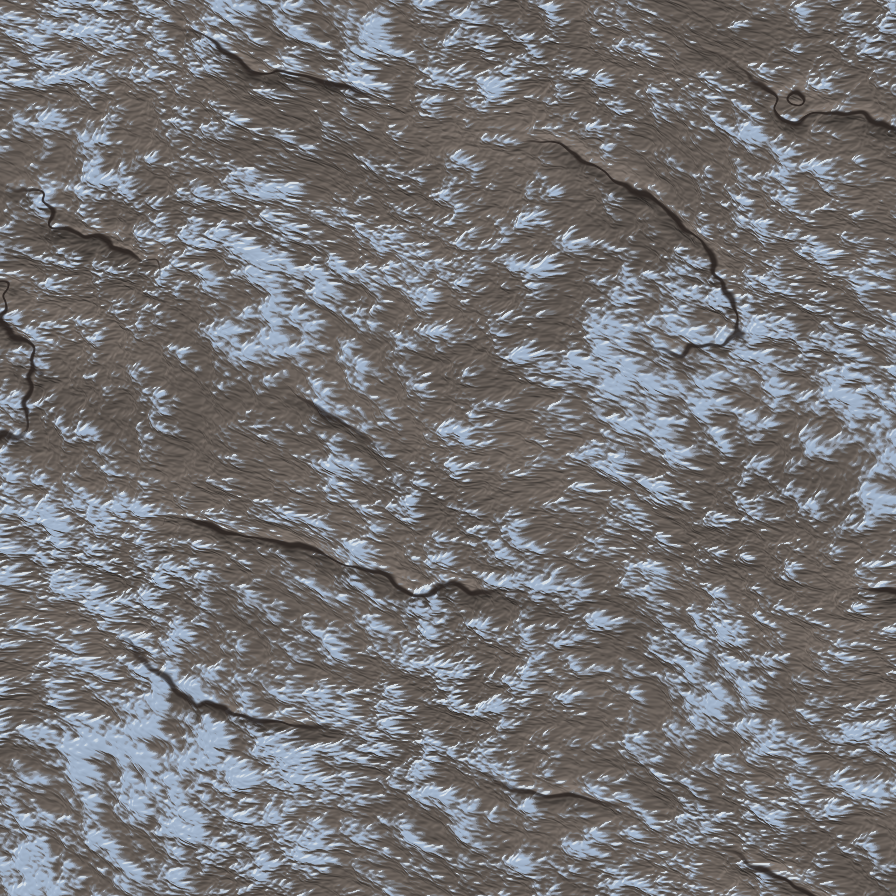
Give the GLSL for this texture, as a WebGL 1 fragment shader.

```glsl
precision highp float;
// Wet, folded mud that mirrors a pale sky in small broken, glossy flecks.
// Curled, stretched gradient noise gives the relief; a wetness field decides where
// the film shines, and zero lines of a slow noise field become creased folds.
uniform vec2 u_resolution;

const vec3 CREASE = vec3(0.16, 0.135, 0.125);
const vec3 MUD    = vec3(0.392, 0.360, 0.337);
const vec3 SHEEN  = vec3(0.46, 0.465, 0.48);
const vec3 HAZE   = vec3(0.55, 0.57, 0.61);
const vec3 SKY    = vec3(0.63, 0.70, 0.79);
const vec3 GLINT  = vec3(0.85, 0.88, 0.90);

const float GRAIN_ANGLE = 0.38;              // grain falls to the right
const vec2  GRAIN_SCALE = vec2(21.0, 34.0);  // base cells along, across grain
const float GRAIN_GAIN  = 0.72;
const float GRAIN_CURL  = 0.6;
const float SLOPE_UNIT  = 110.0;             // typical steepness of the grain
const vec2  LIGHT       = vec2(-0.3, 0.954);
const float RELIEF      = 0.15;
const float DRYNESS     = 0.25;              // higher leaves less shining film
const float FOLD_WIDTH  = 0.0055;
const vec2  POOL_CENTER = vec2(0.15, 0.19);
const vec2  RUNNEL_LOW  = vec2(0.56, 0.22);
const vec2  RUNNEL_HIGH = vec2(0.78, 0.66);

float hash(vec2 cell) {
  vec3 q = fract(cell.xyx * 0.1031);
  q += dot(q, q.yzx + 33.33);
  return fract((q.x + q.y) * q.z);
}

float cornerSlope(vec2 cell, vec2 offset) {
  float angle = 6.28318 * hash(cell);
  return dot(vec2(cos(angle), sin(angle)), offset);
}

// Gradient noise, roughly -0.7 to 0.7
float noise(vec2 p) {
  vec2 i = floor(p), f = p - i, x = vec2(1.0, 0.0);
  vec2 u = f * f * f * (f * (f * 6.0 - 15.0) + 10.0);
  float low  = mix(cornerSlope(i, f), cornerSlope(i + x, f - x), u.x);
  float high = mix(cornerSlope(i + x.yx, f - x.yx), cornerSlope(i + 1.0, f - 1.0), u.x);
  return mix(low, high, u.y);
}

// Rotates into the grain and bends it slowly
vec2 grainSpace(vec2 p) {
  p += 0.05 * vec2(noise(p * 4.0 + 7.3), noise(p * 4.0 + 41.7));
  float c = cos(GRAIN_ANGLE), s = sin(GRAIN_ANGLE);
  return vec2(c * p.x - s * p.y, s * p.x + c * p.y);
}

// Each octave is pushed aside by the one before, which curls the flecks
float grainHeight(vec2 g) {
  float sum = 0.0, amplitude = 1.0;
  vec2 q = g * GRAIN_SCALE;
  for (int i = 0; i < 4; i++) {
    float n = noise(q);
    sum += amplitude * n;
    q = q * 2.0 + vec2(17.3, 9.1) + GRAIN_CURL * n;
    amplitude *= GRAIN_GAIN;
  }
  return sum;
}

float foldField(vec2 g) {
  return noise(g * vec2(1.6, 4.6) + vec2(3.4, 12.6))
       + 0.25 * noise(g * vec2(5.0, 9.0) + 23.1)
       + 0.10 * noise(g * vec2(17.0, 23.0) + 51.9)
       + 0.04 * noise(g * vec2(46.0, 55.0) + 8.7);
}

float segmentDistance(vec2 p, vec2 a, vec2 b) {
  vec2 ab = b - a;
  return length(p - a - ab * clamp(dot(p - a, ab) / dot(ab, ab), 0.0, 1.0));
}

void main() {
  vec2 p = gl_FragCoord.xy / min(u_resolution.x, u_resolution.y);
  vec2 stepX = vec2(0.0012, 0.0);
  vec2 g = grainSpace(p), gx = grainSpace(p + stepX), gy = grainSpace(p + stepX.yx);

  // Fine relief and how far it leans to the light
  float height = grainHeight(g);
  vec2 rise = vec2(grainHeight(gx), grainHeight(gy)) - height;
  float slope = -dot(rise / stepX.x, LIGHT) / SLOPE_UNIT;

  // Broken creases, with a lit lip above and shade below
  float fold = foldField(g);
  vec2 foldRise = (vec2(foldField(gx), foldField(gy)) - fold) / stepX.x;
  float steepness = max(length(foldRise), 2.5);
  float foldDistance = fold / steepness;
  float foldMask = smoothstep(-0.12, 0.14, noise(p * 4.0 + 63.2));
  float ragged = clamp(0.8 + 1.6 * noise(g * vec2(24.0, 30.0) + 2.9), 0.3, 1.6);
  float width = FOLD_WIDTH * (0.3 + 0.7 * foldMask) * ragged;
  float crease = foldMask * (1.0 - smoothstep(0.2, 1.0, abs(foldDistance) / width));
  float across = foldDistance / (1.8 * FOLD_WIDTH);
  float lip = 2.0 * across * exp(-across * across) * foldMask * foldRise.y / steepness;

  // Wetness: slow patches, one pool and one runnel
  vec2 fromPool = (p - POOL_CENTER) / vec2(0.24, 0.19);
  float runnel = segmentDistance(p, RUNNEL_LOW, RUNNEL_HIGH) / 0.075;
  float wet = 0.6 * noise(g * vec2(3.0, 5.0) + 81.4)
            + 0.3 * noise(g * vec2(9.0, 15.0) + 35.8)
            + 0.3 * exp(-dot(fromPool, fromPool)) + 0.2 * exp(-runnel * runnel);
  float film = wet + 0.8 * height + 0.18 * slope + 0.3 * lip - DRYNESS;

  // Matte mud, then dull sheen, then mirrored sky
  float tone = noise(g * vec2(5.0, 13.0) + 5.6);
  float shade = clamp(RELIEF * slope + 0.15 * tone + 0.3 * lip, -0.5, 0.3);
  vec3 color = MUD * (1.0 + shade);
  float sheen = 0.85 * smoothstep(-0.24, -0.04, film);
  color = mix(color, SHEEN * (1.0 + 0.5 * shade), sheen);
  vec3 mirrored = mix(HAZE, SKY, smoothstep(0.08, 0.26, film)) * (1.0 + 0.05 * slope);
  float cover = smoothstep(-0.01, 0.05, film);
  color = mix(color, mirrored, cover);
  color = mix(color, GLINT, cover * smoothstep(0.6, 1.6, slope + 0.5 * lip));
  color = mix(color, CREASE, 0.9 * crease);
  gl_FragColor = vec4(color, 1.0);
}
```
